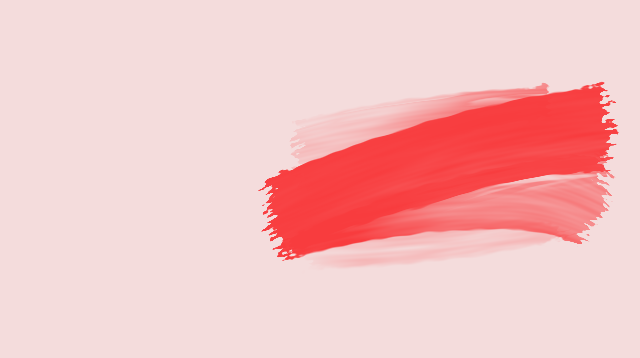
Give the GLSL for this background, as a WebGL 2 fragment shader.

```glsl
#version 300 es
precision highp float;
// Broad red brush strokes on a pale pink ground. Each stroke is a band between
// two curves with frayed ends; stretched gradient noise gives the bristle marks.
// Coverage of all bands is layered, then mixes the ground towards the paint.

#define GROUND vec3(0.957, 0.863, 0.863)
#define PAINT vec3(0.973, 0.235, 0.243)
#define END_FRAY 0.042      // raggedness at the stroke ends
#define SIDE_FRAY 0.005     // raggedness along the stroke sides
#define FRAY_REACH 0.11     // how far the ragged zone runs in from an end
#define BRISTLES 85.0       // bristle marks per canvas height
#define STREAK_DEPTH 0.16   // contrast of the bristle marks

uniform vec2 u_resolution;
out vec4 fragColor;

vec2 hashGradient(vec2 cell) {
    vec3 h = fract(cell.xyx * vec3(0.1031, 0.1030, 0.0973));
    h += dot(h, h.yzx + 33.33);
    float angle = 6.2832 * fract((h.x + h.y) * h.z);
    return vec2(cos(angle), sin(angle));
}

float gradientNoise(vec2 p) {
    vec2 i = floor(p), f = fract(p);
    vec2 w = f * f * f * (f * (f * 6.0 - 15.0) + 10.0);
    vec2 e = vec2(0.0, 1.0);
    float a = dot(hashGradient(i), f);
    float b = dot(hashGradient(i + e.yx), f - e.yx);
    float c = dot(hashGradient(i + e.xy), f - e.xy);
    float d = dot(hashGradient(i + e.yy), f - e.yy);
    return 1.4 * mix(mix(a, b, w.x), mix(c, d, w.x), w.y);
}

// Marks drawn out along the stroke; q.x runs along it, q.y across it
float bristles(vec2 q) {
    return 0.6 * gradientNoise(q * vec2(3.0, 0.4 * BRISTLES))
         + 0.5 * gradientNoise(q * vec2(7.0, BRISTLES) + 19.0);
}

// Coverage of a band: sides = (low, high) in y, ends = (left, right) in x
float band(vec2 p, vec2 q, vec2 sides, vec2 ends, float soft) {
    float side = min(sides.y - p.y, p.y - sides.x);
    float end = min(p.x - ends.x, ends.y - p.x);
    float fray = smoothstep(FRAY_REACH, 0.0, end);
    float rough = 0.55 * gradientNoise(q * vec2(13.0, 32.0) + 7.0)
                + 0.75 * gradientNoise(q * vec2(30.0, 85.0) + 3.0)
                + 0.35 * gradientNoise(q * vec2(75.0, 130.0));
    float fine = gradientNoise(q * vec2(18.0, 60.0));
    float d = min(end + END_FRAY * rough,
                  side + SIDE_FRAY * fine + 0.5 * END_FRAY * rough * fray);
    return smoothstep(-soft, soft, d);
}

void main() {
    vec2 p = gl_FragCoord.xy / u_resolution.y;
    p.x += 0.5 * (1.79 - u_resolution.x / u_resolution.y);
    float pixel = 0.8 / u_resolution.y;

    // Main stroke curves, rising to the right
    float s = (p.x - 0.75) / 0.92;
    float mainHigh = 0.50 + s * (0.394 - 0.134 * s);
    float mainLow = 0.26 + s * (0.45 - 0.187 * s);
    vec2 q = vec2(p.x, p.y - 0.5 * (mainHigh + mainLow));
    float streak = bristles(q);

    // Upper wash: thin at the left, richer towards the main stroke
    float u = (p.x - 0.82) / 0.7;
    float washHigh = 0.66 + u * (0.17 - 0.075 * u);
    vec2 qWash = vec2(p.x, p.y - washHigh);
    float washStreak = bristles(qWash + 5.0);
    float upper = band(p, qWash, vec2(mainHigh - 0.06, washHigh),
                       vec2(0.83, 1.53), 0.004);
    float rich = smoothstep(0.95, 1.4, p.x);
    float nearMain = smoothstep(0.09, 0.0, p.y - mainHigh);
    upper *= 0.12 + 0.10 * rich + (0.08 + 0.30 * rich) * nearMain
           + STREAK_DEPTH * washStreak;
    // Dry pale marks and a darker rim just below the top edge
    float rim = smoothstep(0.035, 0.0, abs(qWash.y + 0.015));
    upper *= 1.0 - 0.7 * rim * smoothstep(0.05, 0.3, washStreak);
    upper += 0.12 * rich * smoothstep(0.006, 0.0, abs(qWash.y + 0.006))
           * step(p.x, 1.53);

    // Lower stroke: deep red at the left, half dry at the right
    float bend = p.x - 1.4;
    float lowerLow = 0.36 - (bend < 0.0 ? 0.24 : 0.9) * bend * bend;
    vec2 qLower = vec2(p.x, p.y - lowerLow);
    float lowerStreak = bristles(qLower + 11.0);
    float lowerRight = 1.60 + 0.09 * smoothstep(0.30, 0.43, p.y);
    float lower = band(p, qLower, vec2(lowerLow, mainLow + 0.05),
                       vec2(0.79, lowerRight), 1.5 * pixel);
    float depth = mix(0.93, 0.52, smoothstep(0.95, 1.32, p.x));
    depth += 0.12 * smoothstep(0.05, 0.0, qLower.y);
    float gap = smoothstep(0.05, 0.0, mainLow - p.y) * smoothstep(1.08, 1.2, p.x);
    lower *= clamp(depth + STREAK_DEPTH * lowerStreak
           - 0.4 * gap * smoothstep(0.0, 0.35, streak), 0.0, 1.0);

    // Faint wash trailing under the lower stroke
    float trailLow = 0.25 + 0.14 * (p.x - 0.9) * (p.x - 0.9) + 0.03 * (p.x - 0.9);
    vec2 qTrail = vec2(p.x, p.y - trailLow);
    float trail = band(p, qTrail, vec2(trailLow, lowerLow + 0.03),
                       vec2(0.86, 1.57), 0.008);
    trail *= clamp(0.15 + STREAK_DEPTH * bristles(qTrail + 23.0), 0.0, 1.0)
           * smoothstep(0.80, 1.02, p.x);

    // Main stroke, with drier bristle marks along its lower right
    float left = 0.755 + 0.045 * smoothstep(0.38, 0.28, p.y);
    float right = 1.69 + 0.02 * smoothstep(0.08, 0.0, abs(p.y - 0.63));
    float body = band(p, q, vec2(mainLow + 0.012 * streak, mainHigh),
                      vec2(left, right), 1.2 * pixel);
    float across = (p.y - mainLow) / (mainHigh - mainLow);
    float dry = smoothstep(0.65, 0.1, across) * smoothstep(0.85, 1.25, p.x);
    body *= clamp(0.97 - 0.07 * dry
          + STREAK_DEPTH * (0.25 + 0.75 * dry) * streak, 0.0, 1.0);

    float bare = (1.0 - upper) * (1.0 - lower) * (1.0 - trail) * (1.0 - body);
    fragColor = vec4(mix(PAINT, GROUND, clamp(bare, 0.0, 1.0)), 1.0);
}
```
